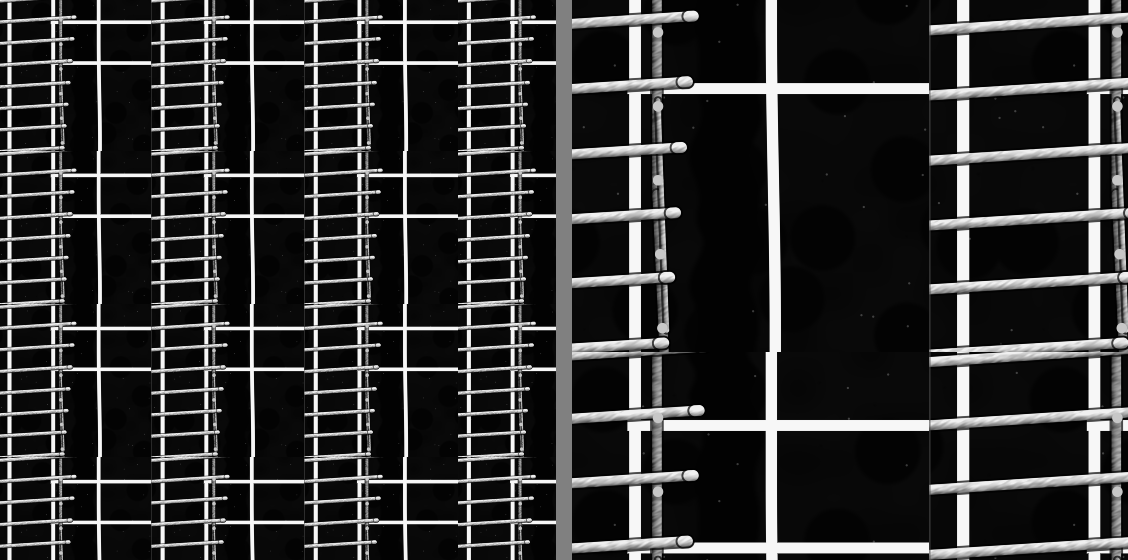
Left, the full canvas; right, a detail of the centre.
Write a Shadertoy shader that draws this pattern.

```glsl
const float VIEW_HEIGHT = 768.0; // canvas height in wire units
const float TILE = 210.0;        // side of one repeat
const vec2 TILE_SHIFT = vec2(2.5, 3.0);
const vec3 WHITE_WIRE = vec3(0.97);

float hash(vec2 p) {
    vec3 h = fract(vec3(p.xyx) * 0.1031);
    h += dot(h, h.yzx + 33.33);
    return fract((h.x + h.y) * h.z);
}

float noise(vec2 p) {
    vec2 i = floor(p), f = fract(p);
    f = f * f * (3.0 - 2.0 * f);
    return mix(mix(hash(i), hash(i + vec2(1, 0)), f.x),
               mix(hash(i + vec2(0, 1)), hash(i + vec2(1, 1)), f.x), f.y);
}

float coverage(float dist, float blur) {
    return 1.0 - smoothstep(-0.5 * blur, 0.5 * blur, dist);
}

// x: signed offset across the segment, y: distance to it
vec2 segment(vec2 p, vec2 a, vec2 b) {
    vec2 ap = p - a, ab = b - a;
    float t = clamp(dot(ap, ab) / dot(ab, ab), 0.0, 1.0);
    return vec2((ab.x * ap.y - ab.y * ap.x) / length(ab), length(ap - ab * t));
}

// Dim backing with round stains, a dark strip and dust
vec3 backing(vec2 p, float blur) {
    float tone = 0.022 + 0.016 * noise(p * 0.06);
    vec2 cell = floor(p / 35.0);
    for (int y = -1; y <= 1; y++)
    for (int x = -1; x <= 1; x++) {
        vec2 id = cell + vec2(x, y);
        vec2 center = (id + 0.2 + 0.6 * vec2(hash(id), hash(id + 19.0))) * 35.0;
        float radius = 15.0 * step(0.5, hash(id + 47.0));
        tone = mix(tone, 0.012, coverage(length(p - center) - radius, 3.0));
    }
    float strip = abs(p.x - 117.0 - 8.0 * (noise(p.yy * 0.05) - 0.5)) - 14.0;
    tone = mix(tone, 0.008, coverage(strip, 4.0));

    vec2 dustCell = floor(p / 7.0);
    vec2 dustAt = (dustCell + 0.25 + 0.5 * vec2(hash(dustCell + 5.0), hash(dustCell + 9.0))) * 7.0;
    float dust = step(0.94, hash(dustCell + 71.0)) * coverage(length(p - dustAt) - 0.5, blur);
    return vec3(tone + 0.22 * dust);
}

// Straight white mesh behind the rungs
vec3 addMesh(vec3 color, vec2 p, float blur) {
    float bow = 1.8 * smoothstep(60.0, 200.0, p.y);
    float mesh = min(abs(p.x - 15.5) - 2.8, abs(p.x - 75.5) - 2.7);
    mesh = min(mesh, abs(p.x - 137.8 - bow) - 2.6);
    float across = min(abs(p.y - 33.5), abs(p.y - 89.5)) - 2.5;
    mesh = min(mesh, max(across, 72.0 - p.x));
    return mix(color, WHITE_WIRE, coverage(mesh, blur));
}

// Worn round bar, lit from one side
vec3 addBar(vec3 color, vec2 p, vec2 a, vec2 b, float radius, float light, float blur) {
    vec2 d = segment(p, a, b);
    float side = clamp(d.x / radius, -1.0, 1.0);
    float grain = noise(vec2(p.x * 0.55 + p.y * 0.8, p.y * 0.7)) - 0.5;
    float tone = light * (0.83 - 0.3 * side - 0.16 * side * side) + 0.25 * grain;
    color *= 1.0 - 0.7 * coverage(d.y - radius - 0.9, blur);
    return mix(color, vec3(clamp(tone, 0.08, 0.94)), coverage(d.y - radius, blur));
}

// Grey upright that leans outward near its foot, with a loose strand
vec3 addUpright(vec3 color, vec2 p, float blur) {
    color = addBar(color, p, vec2(85.5, -5), vec2(85.5, 140), 2.2, 0.62, blur);
    color = addBar(color, p, vec2(85.5, 138), vec2(89.0, 215), 2.1, 0.58, blur);
    return addBar(color, p, vec2(86.0, 95), vec2(90.0, 200), 1.1, 0.8, blur);
}

// Slanted rungs whose free ends shorten down the tile
vec3 addRungs(vec3 color, vec2 p, float blur) {
    for (int i = 0; i < 8; i++) {
        float n = float(i);
        float left = 4.5 + 29.5 * n + 1.2 * (hash(vec2(n, 3.0)) - 0.5);
        vec2 tip = vec2(107.5 - 2.7 * n, left - 7.3 + 0.25 * n);
        color = addBar(color, p, vec2(-4.0, left), tip, 2.3, 0.96, blur);
        color = addBar(color, p, tip - vec2(2.0, -0.1), tip, 2.5, 1.05, blur);
    }
    return color;
}

// Bright weld beads down the upright
vec3 addBeads(vec3 color, vec2 p, float blur) {
    for (int i = 0; i < 6; i++) {
        float y = 30.0 + 33.8 * float(i);
        vec2 center = vec2(86.0 + 2.0 * smoothstep(130.0, 200.0, y), y);
        color = mix(color, vec3(0.78), coverage(length(p - center) - 2.4, blur));
    }
    return color;
}

void mainImage(out vec4 fragColor, in vec2 fragCoord) {
    float unit = VIEW_HEIGHT / iResolution.y;
    vec2 page = vec2(fragCoord.x, iResolution.y - fragCoord.y) * unit;
    vec2 p = mod(page + TILE_SHIFT, TILE);
    float blur = 1.2 * unit;

    vec3 color = backing(p, blur);
    color = addMesh(color, p, blur);
    color = addUpright(color, p, blur);
    color = addRungs(color, p, blur);
    color = addBeads(color, p, blur);

    // Faint seam along the left edge of each tile
    color = mix(color, vec3(0.3), 0.6 * coverage(p.x - 0.6, blur));
    fragColor = vec4(color, 1.0);
}
```
